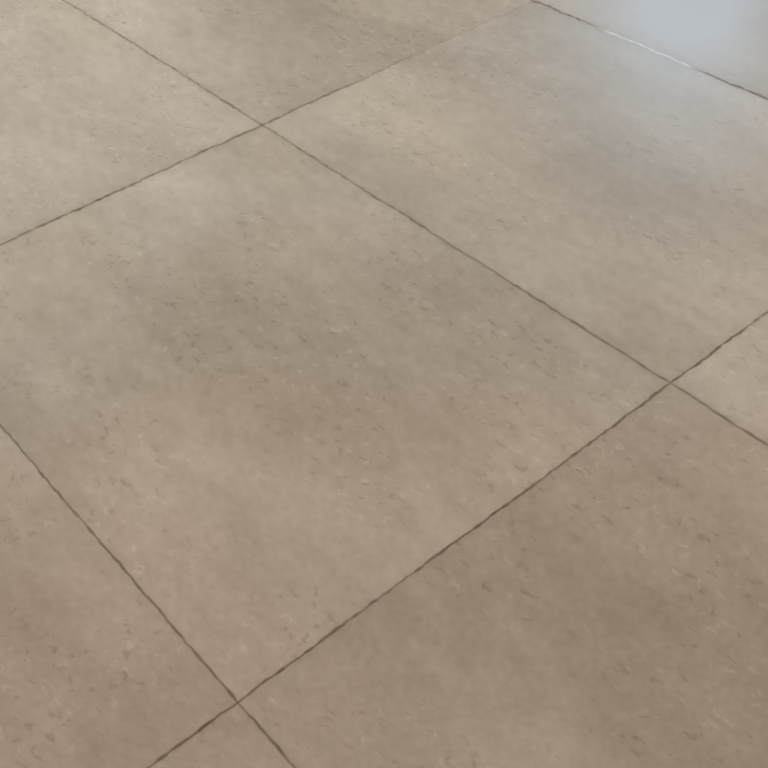
Write a WebGL 1 fragment shader that draws this texture.

```glsl
precision highp float;
// A stone-tile floor seen obliquely: canvas points are projected to floor
// coordinates, where one unit is one tile. Layered noise clouds the stone,
// cellular noise scatters the specks, and soft light is added on the canvas.

uniform vec2 u_resolution;

// Linear forms (x, y, constant): tile coordinate = form / horizon form.
const vec3 ACROSS = vec3(1.5256, 1.3106, -0.5853);
const vec3 ALONG = vec3(-1.0434, 1.4176, 0.2012);
const vec3 HORIZON = vec3(0.0638, -1.0, 1.8477);

const vec3 STONE_NEAR = vec3(0.631, 0.559, 0.484);
const vec3 STONE_FAR = vec3(0.660, 0.615, 0.555);
const vec3 STONE_LIT = vec3(0.748, 0.704, 0.642);
const vec3 SKY_GLARE = vec3(0.735, 0.760, 0.785);
const vec3 GROUT = vec3(0.330, 0.270, 0.215);
const vec3 GROUT_SHINE = vec3(0.860, 0.850, 0.830);
const float SEAM_HALF_WIDTH = 0.0009;  // canvas units at unit depth
const float SEAM_SOFTNESS = 0.0018;    // canvas units
const float SEAM_WOBBLE = 0.0032;      // canvas units
const float CLOUD_CONTRAST = 0.125;
const float GRAIN_CONTRAST = 0.040;
const float GRAIN_DENSITY = 190.0;     // cells per canvas
const float TILE_CONTRAST = 0.010;
const float SPECK_CONTRAST = 0.050;
const float SPECK_DENSITY = 50.0;      // cells per tile

float hash(vec2 p) {
  vec3 q = fract(vec3(p.xyx) * 0.1031);
  q += dot(q, q.yzx + 33.33);
  return fract((q.x + q.y) * q.z);
}

float noise(vec2 p) {
  vec2 i = floor(p), f = fract(p);
  f = f * f * (3.0 - 2.0 * f);
  return mix(mix(hash(i), hash(i + vec2(1.0, 0.0)), f.x),
             mix(hash(i + vec2(0.0, 1.0)), hash(i + 1.0), f.x), f.y);
}

float clouds(vec2 p) {
  float sum = 0.0, weight = 0.5;
  for (int i = 0; i < 5; i++) {
    sum += weight * noise(p);
    p = mat2(1.6, 1.2, -1.2, 1.6) * p + 17.3;
    weight *= 0.54;
  }
  return sum;
}

// Signed specks: negative cells are dark pits, positive ones pale chips.
float specks(vec2 p) {
  vec2 cell = floor(p);
  float sum = 0.0;
  for (int j = -1; j <= 1; j++) {
    for (int i = -1; i <= 1; i++) {
      vec2 c = cell + vec2(float(i), float(j));
      vec2 center = c + vec2(hash(c + 3.1), hash(c + 57.7));
      float kind = hash(c + 91.3);
      float radius = mix(0.15, 0.48, hash(c + 23.9));
      float spot = 1.0 - smoothstep(0.0, 1.0, length(p - center) / radius);
      sum += spot * (step(0.74, kind) * 0.75 - step(kind, 0.34));
    }
  }
  return sum;
}

// Signed canvas distance to the nearest integer line of a projected coordinate.
float seamDistance(float t, vec3 form, float depth) {
  vec2 gradient = (form.xy - t * HORIZON.xy) / depth;
  return (t - floor(t + 0.5)) / length(gradient);
}

float glow(vec2 p, vec2 center, vec2 size) {
  vec2 d = (p - center) / size;
  return exp(-dot(d, d));
}

void main() {
  vec2 p = gl_FragCoord.xy / u_resolution;
  float pixel = 1.0 / min(u_resolution.x, u_resolution.y);

  // Project the canvas onto the floor.
  vec3 h = vec3(p, 1.0);
  float depth = dot(HORIZON, h);
  vec2 tileUV = vec2(dot(ACROSS, h), dot(ALONG, h)) / depth;
  vec2 tile = floor(tileUV);
  vec2 local = tileUV - tile;
  vec2 stone = tileUV + tile * 7.37 + 20.0;

  // Broad light and colour.
  vec3 color = mix(STONE_NEAR, STONE_FAR, smoothstep(0.0, 0.95, p.y));
  color = mix(color, STONE_LIT, 0.95 * glow(p, vec2(0.0, 0.90), vec2(0.34, 0.30)));

  // Stone: clouds, darker tile hearts, streaks, grain and clustered specks.
  float cloud = clouds(stone * vec2(4.5, 3.0)) - 0.56;
  float heart = glow(local, vec2(0.52, 0.48), vec2(0.30, 0.34));
  float streak = noise(stone * vec2(42.0, 22.0)) - 0.5;
  vec2 slanted = mat2(0.82, 0.57, -0.57, 0.82) * p * GRAIN_DENSITY;
  float grain = noise(slanted * vec2(0.75, 1.0)) + noise(slanted.yx * 0.55 + 40.0) - 1.0;
  float cluster = smoothstep(0.30, 0.72, noise(stone * 7.0 + 41.0));
  vec2 ragged = 0.7 * vec2(noise(stone * 110.0), noise(stone * 110.0 + 33.0));
  float chips = specks(stone * SPECK_DENSITY * vec2(1.0, 0.85) + ragged);
  float tone = CLOUD_CONTRAST * cloud - 0.036 * heart + 0.022 * streak
             + GRAIN_CONTRAST * 0.5 * grain
             + TILE_CONTRAST * (hash(tile + 11.0) - 0.5)
             + SPECK_CONTRAST * mix(0.2, 1.0, cluster) * chips;
  color += tone * vec3(1.0, 1.0, 0.99);
  color += vec3(0.012, 0.002, -0.010) * (noise(stone * 3.0 + 70.0) - 0.5);

  // Cool window reflection toward the far right.
  float glare = 0.76 * glow(p, vec2(0.90, 1.02), vec2(0.14, 0.11))
              + 0.44 * glow(p, vec2(0.89, 0.90), vec2(0.18, 0.18));
  color = mix(color, SKY_GLARE, min(glare, 0.92));

  // Thin, soft, chipped seams; the far cross seam fades out.
  float chip = noise(tileUV * 95.0 + 12.0);
  float wobble = SEAM_WOBBLE * (0.5 * noise(tileUV * 24.0 + 50.0) + 0.5 * chip - 0.5);
  float width = SEAM_HALF_WIDTH * depth * mix(0.4, 1.6, noise(tileUV * 75.0 + 90.0));
  float edge = max(pixel, SEAM_SOFTNESS);
  vec2 seam = abs(vec2(seamDistance(tileUV.x, ACROSS, depth),
                       seamDistance(tileUV.y, ALONG, depth)) + wobble);
  vec2 cover = 1.0 - smoothstep(vec2(width - edge), vec2(width + edge), seam);
  vec2 halo = exp(-seam / 0.004);
  float wear = mix(0.35, 1.0, 0.5 * noise(tileUV * 65.0 + 30.0)
                            + 0.5 * noise(tileUV * 17.0 + 60.0));
  float nearness = mix(0.72, 1.0, smoothstep(1.0, 1.6, depth));
  float fade = 1.0 - 0.85 * smoothstep(1.1, 1.6, tileUV.x);
  fade = mix(fade, 1.0, step(tileUV.y, 0.5));
  float far = smoothstep(1.5, 1.8, tileUV.x);
  vec2 strength = vec2(mix(0.80, 1.15, far), 0.98 * fade) * wear * nearness;
  color *= 1.0 - 0.06 * max(halo.x, halo.y * fade);
  float shine = far * smoothstep(0.75, 0.80, p.x) * (1.0 - smoothstep(0.89, 0.93, p.x));
  strength.x = mix(strength.x, 0.9, shine);
  color = mix(color, mix(GROUT, GROUT_SHINE, shine), cover.x * strength.x);
  color = mix(color, GROUT, cover.y * strength.y);

  gl_FragColor = vec4(clamp(color, 0.0, 1.0), 1.0);
}
```
